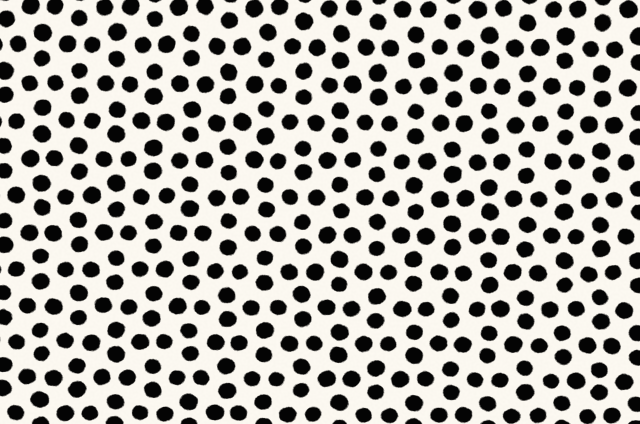
A Shadertoy shader for this pattern:

```glsl
// Hand-inked black dots on cream paper, set as a checkerboard of pairs:
// upright pairs alternate with level ones. Each dot is an ellipse with its own
// offset, size and lean, and gradient noise roughens the rim.

const vec3 PAPER = vec3(0.985, 0.972, 0.942);
const vec3 INK = vec3(0.015, 0.014, 0.014);

// Lattice, relative to a canvas height of 1
const float CELL = 0.088;          // column spacing
const float TILT = 0.0075;         // small clockwise turn, radians
const vec2 ORIGIN = vec2(7.46, 5.62); // cell coordinates at the canvas centre
const float ROWS = 11.48;          // rows per canvas height
const float ROW_STRETCH = 0.63;    // rows open up slightly towards the top

// Dots, in cell units
const vec2 DOT_RADIUS = vec2(0.231, 0.215);
const float PAIR_HALF_GAP = 0.335;
const float JITTER = 0.030;
const float SIZE_VARIATION = 0.065;
const float LEAN = 0.55;           // largest lean of an ellipse, radians
const float WOBBLE = 0.022;        // broad unevenness of the rim
const float ROUGHNESS = 0.012;     // fine unevenness of the rim
const float SOFTNESS = 0.028;      // half width of the rim
const float PAPER_GRAIN = 0.010;

vec2 hash22(vec2 p) {
    vec3 q = fract(p.xyx * vec3(0.1031, 0.1030, 0.0973));
    q += dot(q, q.yzx + 33.33);
    return fract((q.xx + q.yz) * q.zy);
}

mat2 rotation(float angle) {
    float c = cos(angle), s = sin(angle);
    return mat2(c, s, -s, c);
}

float cornerSlope(vec2 corner, vec2 offset) {
    float angle = 6.2832 * hash22(corner).x;
    return dot(vec2(cos(angle), sin(angle)), offset);
}

float gradientNoise(vec2 p) {
    vec2 i = floor(p), f = p - i;
    vec2 u = f * f * f * (f * (f * 6.0 - 15.0) + 10.0);
    vec2 e = vec2(1.0, 0.0);
    float low = mix(cornerSlope(i, f), cornerSlope(i + e, f - e), u.x);
    float high = mix(cornerSlope(i + e.yx, f - e.yx),
                     cornerSlope(i + e.xx, f - e.xx), u.x);
    return mix(low, high, u.y);
}

// Approximate signed distance to one uneven ellipse
float dotDistance(vec2 offset, vec2 seed) {
    vec2 shape = hash22(seed + 71.3) * 2.0 - 1.0;
    vec2 radius = DOT_RADIUS * (1.0 + SIZE_VARIATION * shape.x);
    vec2 local = rotation(LEAN * shape.y) * offset;
    return (length(local / radius) - 1.0) * radius.y;
}

// Nearest dot among the pairs of the surrounding cells
float pairsDistance(vec2 grid) {
    vec2 home = floor(grid + 0.5);
    float nearest = 1.0;
    for (int y = -1; y <= 1; y++) {
        for (int x = -1; x <= 1; x++) {
            vec2 cell = home + vec2(x, y);
            bool upright = mod(cell.x + cell.y, 2.0) < 0.5;
            vec2 axis = upright ? vec2(0.0, 1.0) : vec2(1.0, 0.0);
            for (float side = -1.0; side <= 1.0; side += 2.0) {
                vec2 seed = cell * 2.0 + side * 0.37 + 40.0;
                vec2 shift = JITTER * (hash22(seed) * 2.0 - 1.0);
                vec2 centre = cell + axis * side * PAIR_HALF_GAP + shift;
                nearest = min(nearest, dotDistance(grid - centre, seed));
            }
        }
    }
    return nearest;
}

void mainImage(out vec4 fragColor, in vec2 fragCoord) {
    // Canvas position to cell coordinates
    vec2 p = (fragCoord - 0.5 * iResolution.xy) / iResolution.y;
    p = rotation(TILT) * p;
    vec2 grid = ORIGIN + vec2(p.x / CELL, p.y * (ROWS - ROW_STRETCH * p.y));

    // Inked dots with uneven rims
    float d = pairsDistance(grid);
    d += WOBBLE * gradientNoise(grid * 6.0 + 50.0);
    d += ROUGHNESS * gradientNoise(grid * 17.0 + 90.0);
    float pixel = 1.0 / (CELL * iResolution.y);
    float rim = max(SOFTNESS, 0.7 * pixel);
    float ink = 1.0 - smoothstep(-rim, rim, d);

    // Faintly grained paper
    vec3 paper = PAPER + PAPER_GRAIN * gradientNoise(grid * 13.0 + 130.0);
    fragColor = vec4(mix(paper, INK, ink), 1.0);
}
```
